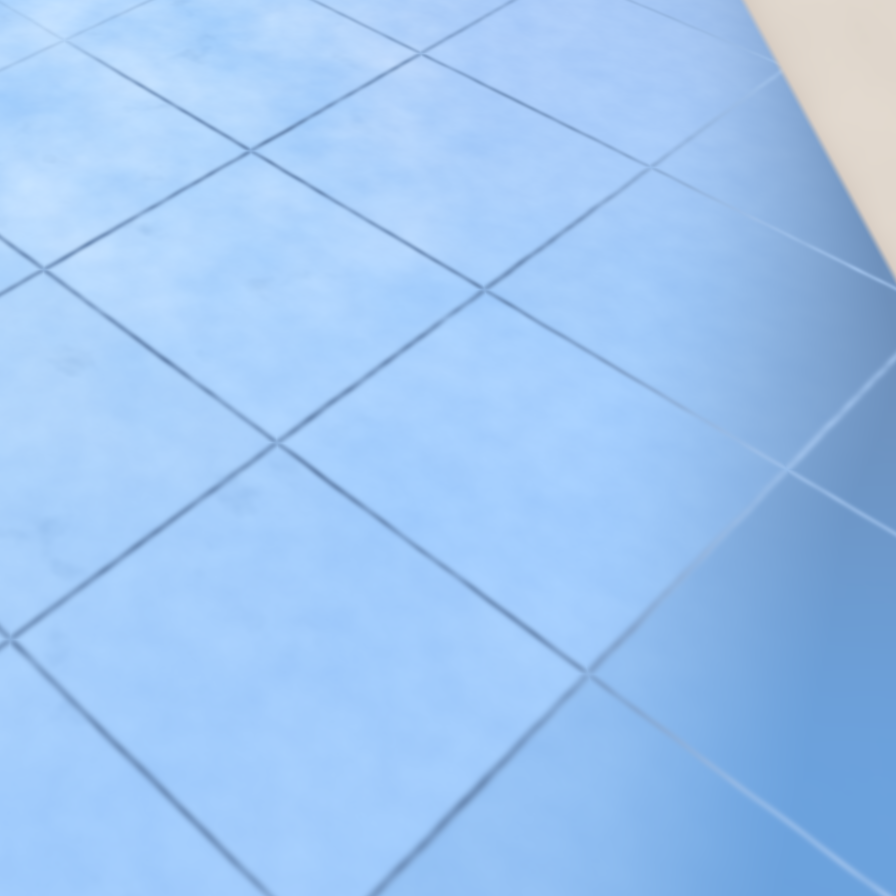
A Shadertoy shader for this texture:

```glsl
// Blue glazed floor tiles in perspective, with worn grout, soft shade and a beige wall corner.

const vec3 TILE_BLUE   = vec3(0.634, 0.800, 0.990);
const vec3 TILE_PALE   = vec3(0.745, 0.870, 0.990);
const vec3 TILE_LILAC  = vec3(0.665, 0.785, 0.970);
const vec3 SHADE_GREY  = vec3(0.420, 0.555, 0.725);
const vec3 SHADE_BLUE  = vec3(0.410, 0.625, 0.860);
const vec3 GROUT_DARK  = vec3(0.390, 0.515, 0.680);
const vec3 GROUT_LIGHT = vec3(0.635, 0.765, 0.925);
const vec3 WALL_BEIGE  = vec3(0.880, 0.845, 0.805);

float hash(vec2 p) {
    vec3 q = fract(vec3(p.xyx) * 0.1031);
    q += dot(q, q.yzx + 33.33);
    return fract((q.x + q.y) * q.z);
}

vec2 gradient(vec2 cell) {
    float angle = 6.2832 * hash(cell);
    return vec2(cos(angle), sin(angle));
}

float gradientNoise(vec2 p) {
    vec2 i = floor(p), f = fract(p);
    vec2 s = f * f * f * (f * (f * 6.0 - 15.0) + 10.0);
    vec2 e = vec2(0.0, 1.0);
    float low  = mix(dot(gradient(i), f), dot(gradient(i + e.yx), f - e.yx), s.x);
    float high = mix(dot(gradient(i + e), f - e), dot(gradient(i + 1.0), f - 1.0), s.x);
    return mix(low, high, s.y);
}

float fbm(vec2 p) {
    float sum = 0.0, amplitude = 0.6;
    for (int k = 0; k < 4; k++) {
        sum += amplitude * gradientNoise(p);
        p = mat2(1.6, 1.2, -1.2, 1.6) * p + 7.3;
        amplitude *= 0.5;
    }
    return sum;
}

// Maps the canvas to tile units through two vanishing points on one horizon
vec2 floorCoords(vec2 uv) {
    float depth = 2.048 - uv.y;
    vec2 slope = vec2(uv.x + 1.767, 2.402 - uv.x) / depth;
    return (vec2(2.356, 2.132) - slope) / vec2(0.3366, 0.3875);
}

// Soft line profile around whole numbers, for both axes
vec2 groutLines(vec2 tile, float width) {
    vec2 d = abs(fract(tile + 0.5) - 0.5);
    vec2 w = vec2(width) + 0.35 * fwidth(tile);
    return exp(-d * d / (w * w));
}

vec3 glaze(vec2 uv, vec2 tile) {
    // Broad sheen: pale at the upper left, lilac along the top
    float sheen = smoothstep(0.2, 1.0, uv.y - 0.75 * uv.x + 0.25);
    vec3 color = mix(TILE_BLUE, TILE_PALE, 0.6 * sheen);
    float lilac = smoothstep(0.6, 1.0, uv.y) * smoothstep(0.2, 0.6, uv.x);
    color = mix(color, TILE_LILAC, 0.65 * lilac);

    // Bleached clouds, strongest toward the upper left
    float clouds = fbm(tile * 2.3 + 4.0);
    float worn = smoothstep(0.35, 0.9, uv.y) * (1.0 - smoothstep(0.35, 0.7, uv.x));
    color += vec3(0.14, 0.08, 0.015) * clouds * (0.2 + worn);

    // Fine mottling, faint scuffs and a slight tone change per tile
    color += vec3(0.035, 0.03, 0.015) * fbm(tile * 9.0 + 13.0);
    float scuff = smoothstep(0.2, 0.5, fbm(tile * 3.6 + 21.0));
    color -= vec3(0.06, 0.055, 0.045) * scuff * (1.0 - smoothstep(0.2, 0.55, uv.x));
    return color + 0.012 * (hash(floor(tile) + 3.0) - 0.5);
}

vec3 shadeFloor(vec3 color, vec2 uv, vec2 tile, float wallSide) {
    float sideShade = smoothstep(0.76, 1.14, uv.x + 0.2 * (1.0 - uv.y));
    float nearTile = smoothstep(2.98, 3.02, tile.y) * (1.0 - smoothstep(0.4, 0.65, uv.y));
    float wallShade = exp(min(wallSide, 0.0) / 0.07);
    float shade = clamp(0.82 * sideShade + 0.2 * nearTile + 0.3 * wallShade, 0.0, 0.95);
    return mix(color, mix(SHADE_BLUE, SHADE_GREY, smoothstep(0.1, 0.65, uv.y)), shade);
}

vec3 addGrout(vec3 color, vec2 uv, vec2 tile) {
    vec2 lines = groutLines(tile + 0.003 * gradientNoise(tile * 7.0), 0.0098);
    float light = smoothstep(0.52, 0.90, uv.x);

    // Worn stretches; the grout also washes out in the far and upper left glare
    float strength = 0.66 + 0.3 * gradientNoise(tile * 3.0 + 9.0);
    strength += 0.3 * gradientNoise(tile * 17.0);
    strength *= 1.0 - 0.55 * smoothstep(0.86, 1.04, uv.y);
    strength *= 1.0 - 0.7 * smoothstep(0.75, 0.9, uv.y - uv.x);

    vec3 grout = mix(GROUT_DARK, GROUT_LIGHT, light);
    grout = mix(grout, TILE_BLUE, 0.4 * lines.x * lines.y);
    return mix(color, grout, clamp(strength, 0.0, 1.0) * max(lines.x, lines.y));
}

void mainImage(out vec4 fragColor, in vec2 fragCoord) {
    vec2 uv = fragCoord / iResolution.xy;
    vec2 tile = floorCoords(uv);
    float wallSide = dot(uv - vec2(0.829, 1.0), vec2(0.877, 0.480));

    vec3 color = glaze(uv, tile);
    color = shadeFloor(color, uv, tile, wallSide);
    color = addGrout(color, uv, tile);

    // Beige wall corner with a slightly darker foot
    vec3 wall = WALL_BEIGE + 0.02 * fbm(uv * 9.0);
    wall -= vec3(0.04, 0.05, 0.05) * exp(-max(wallSide, 0.0) / 0.012);
    float edge = 0.004 + 0.7 / iResolution.y;
    color = mix(color, wall, smoothstep(-edge, edge, wallSide));

    fragColor = vec4(clamp(color, 0.0, 1.0), 1.0);
}
```
